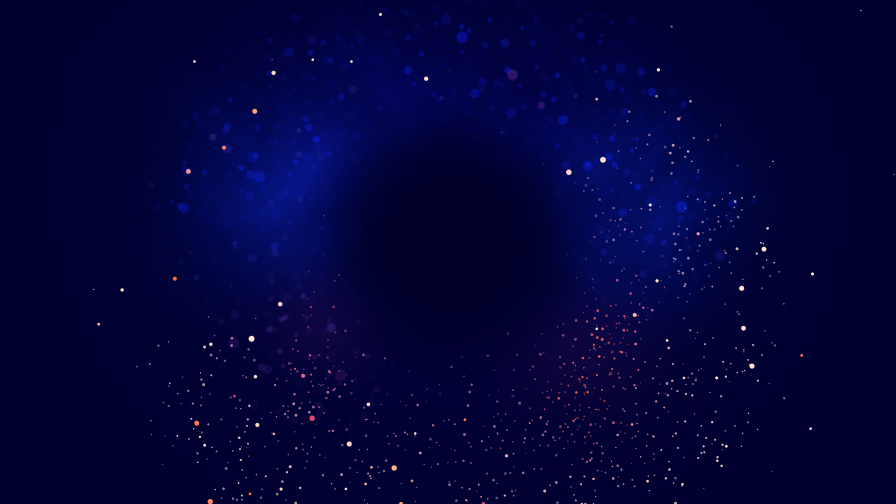
Reproduce this background procedurally as a WebGL 1 fragment shader.

```glsl
precision highp float;
// Deep blue nebula ring around a dark core, strewn with bokeh, warm dust and sparks.

uniform vec2 u_resolution;

const vec3 NIGHT  = vec3(0.0, 0.0, 0.18);
const vec3 AZURE  = vec3(0.01, 0.06, 0.22);
const vec3 INDIGO = vec3(0.01, 0.01, 0.10);
const vec3 COBALT = vec3(0.06, 0.14, 0.85);
const vec3 MAUVE  = vec3(0.55, 0.32, 0.60);
const vec3 ROSE   = vec3(0.85, 0.25, 0.45);
const vec3 EMBER  = vec3(1.0, 0.42, 0.25);
const vec3 CREAM  = vec3(1.0, 0.88, 0.80);
const vec2 CORE   = vec2(0.01, 0.015);

vec4 hash4(vec2 p) {
  vec4 q = fract(p.xyxy * vec4(0.1031, 0.1030, 0.0973, 0.1099));
  q += dot(q, q.wzxy + 33.33);
  return fract((q.xxyz + q.yzzw) * q.zywx);
}

// Soft elliptical spot, 1 at its centre.
float blob(vec2 p, vec2 centre, vec2 size) {
  vec2 d = (p - centre) / size;
  return exp(-dot(d, d));
}

// Layered, warped sines in 0..1.
float waves(vec2 p) {
  float sum = 0.0;
  float gain = 0.5;
  for (int i = 0; i < 4; i++) {
    p += 0.6 * sin(p.yx * 1.3 + vec2(0.7, 2.1));
    sum += gain * sin(p.x) * sin(p.y);
    p = mat2(1.5, 1.1, -1.1, 1.5) * p;
    gain *= 0.55;
  }
  return clamp(0.5 + 0.7 * sum, 0.0, 1.0);
}

mat2 rotation(float a) {
  return mat2(cos(a), -sin(a), sin(a), cos(a));
}

// One jittered grain per cell of a turned grid; outputs its centre and hash, returns distance.
float grain(vec2 p, float cell, float seed, out vec2 centre, out vec4 h) {
  mat2 turn = rotation(seed * 0.73);
  vec2 id = floor(turn * p / cell);
  h = hash4(id + seed * 37.0 + 200.0);
  centre = (id + mix(vec2(0.22), vec2(0.78), h.xy)) * cell * turn;
  return length(p - centre);
}

float disc(float d, float radius, float soft) {
  return 1.0 - smoothstep(radius - soft, radius + soft, d);
}

// Ring shaped envelope around the core.
float ring(vec2 p, float inner, float outer) {
  float r = length((p - CORE) * vec2(0.9, 1.0));
  return smoothstep(inner, inner + 0.18, r) * (1.0 - smoothstep(outer - 0.14, outer, r));
}

vec3 nebula(vec2 p) {
  float open = smoothstep(0.13, 0.32, length(p - CORE));
  float mottle = mix(0.6, 1.25, waves(p * 13.0));
  float sides = blob(p, vec2(-0.31, 0.11), vec2(0.19, 0.18))
              + blob(p, vec2(0.36, 0.08), vec2(0.18, 0.17));
  float crown = blob(p, vec2(-0.03, 0.27), vec2(0.40, 0.21));
  float haze = blob(p, vec2(0.0, 0.03), vec2(0.52, 0.42));
  float blush = blob(p, vec2(-0.24, -0.14), vec2(0.11, 0.10))
              + blob(p, vec2(0.26, -0.20), vec2(0.14, 0.12));
  vec3 light = AZURE * sides * mottle + INDIGO * (crown * mottle + 0.5 * haze);
  return NIGHT - vec3(0.0, 0.0, 0.01) * (1.0 - open) + open * (light + 0.06 * ROSE * blush);
}

// Faint out-of-focus lights: blue above, rose at the lower flanks.
vec3 bokeh(vec2 p, float cell, float seed, float px) {
  vec2 c;
  vec4 h;
  float d = grain(p, cell, seed, c, h);
  float radius = cell * mix(0.08, 0.18, h.z);
  float rim = mix(0.65, 1.0, smoothstep(0.0, radius, d));
  float lower = 1.0 - smoothstep(-0.18, 0.10, c.y);
  vec3 tint = mix(COBALT, mix(MAUVE, ROSE, h.x), max(lower, step(0.93, h.y)) * 0.8);
  float flank = mix(1.0, blob(c, vec2(-0.27, -0.14), vec2(0.15, 0.18)), lower);
  return tint * disc(d, radius, px + 0.2 * radius) * rim * ring(c, 0.16, 0.60) * flank
       * mix(0.04, 0.42, pow(h.w, 5.0));
}

// Fine dust: wide below, pale at the right, glowing in ember and rose clumps.
vec4 dust(vec2 p, float cell, float seed, float px) {
  vec2 c;
  vec4 h;
  float d = grain(p, cell, seed, c, h);
  float ember = blob(c, vec2(0.28, -0.27), vec2(0.09, 0.13));
  float rose = blob(c, vec2(-0.25, -0.16), vec2(0.06, 0.11))
             + blob(c, vec2(0.34, -0.11), vec2(0.06, 0.07));
  float below = 1.0 - smoothstep(-0.38, -0.08, c.y);
  float right = blob(c, vec2(0.43, 0.03), vec2(0.20, 0.20));
  float amount = 0.24 * below + 0.26 * right + 0.40 * ember + 0.28 * rose;
  amount *= ring(c, 0.14, 0.70) * mix(0.35, 1.4, waves(c * 25.0));
  float pale = smoothstep(0.35, 0.65, length(c - CORE)) * 0.6 + 0.4 * h.y;
  vec3 tint = mix(mix(MAUVE, EMBER, 0.5 * below * h.x), CREAM, pale);
  tint = mix(tint, mix(ROSE, EMBER, ember), clamp(ember + rose, 0.0, 0.85));
  float glow = mix(0.35, 1.0, h.x) * smoothstep(0.12, 0.38, length(c - CORE));
  float radius = mix(0.0013, 0.0029, h.y * h.y);
  return vec4(tint, disc(d, radius, 0.6 * px) * glow * step(h.z, amount));
}

// Sparse large sparks.
vec4 spark(vec2 p, float cell, float seed, float px) {
  vec2 c;
  vec4 h;
  float d = grain(p, cell, seed, c, h);
  vec3 tint = mix(mix(ROSE, EMBER, step(0.5, h.x)), CREAM, smoothstep(0.1, 0.5, h.y));
  float amount = ring(c, 0.22, 0.72) * mix(0.13, 0.34, 1.0 - smoothstep(-0.3, 0.2, c.y));
  float radius = mix(0.0025, 0.006, h.w * h.w);
  return vec4(tint, disc(d, radius, 0.7 * px) * step(h.z, amount));
}

void main() {
  vec2 p = (gl_FragCoord.xy - 0.5 * u_resolution) / u_resolution.y;
  float px = 1.0 / u_resolution.y;
  vec3 colour = nebula(p);
  for (int i = 0; i < 3; i++) {
    float seed = float(i) + 1.0;
    colour += bokeh(p, 0.035 + 0.012 * float(i), seed, px);
    vec4 fine = dust(p, 0.017 + 0.002 * float(i), seed + 5.0, px);
    colour = mix(colour, fine.rgb, fine.a);
  }
  vec4 bright = spark(p, 0.075, 11.0, px);
  gl_FragColor = vec4(mix(colour, bright.rgb, bright.a), 1.0);
}
```
